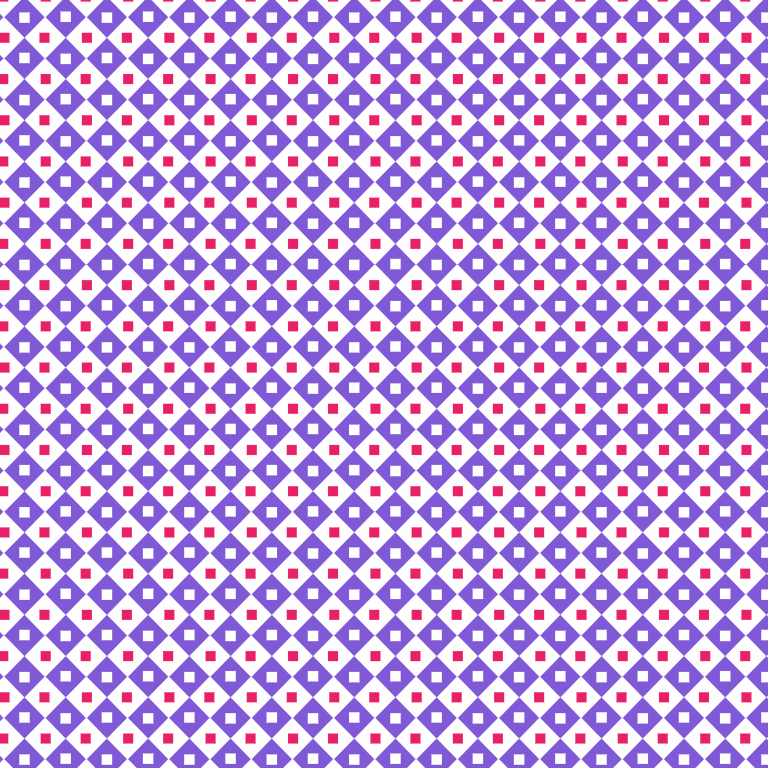
Give the GLSL for this pattern, as a Shadertoy shader.

```glsl
const float REPEATS = 18.632;               // cells across the canvas
const vec2 FIRST_CENTER = vec2(0.594, 0.417); // first diamond, in cells from the top left
const vec2 DIAMOND_RADII = vec2(0.488, 0.5);
const float HOLE_HALF = 0.127;
const float DOT_HALF = 0.122;
const float HOLE_STAGGER = 0.011;
const float DOT_STAGGER = 0.015;

const vec3 WHITE = vec3(1.0, 0.995, 1.0);
const vec3 PURPLE = vec3(0.50, 0.35, 0.84);
const vec3 CRIMSON = vec3(0.91, 0.13, 0.40);

float diamondDistance(vec2 p, vec2 radii) {
    vec2 q = abs(p) / radii;
    return (q.x + q.y - 1.0) / length(1.0 / radii);
}

float squareDistance(vec2 p, float halfSize) {
    vec2 q = abs(p) - halfSize;
    return length(max(q, 0.0)) + min(max(q.x, q.y), 0.0);
}

float coverage(float dist, float softness) {
    return clamp(0.5 - dist / softness, 0.0, 1.0);
}

// +1 on even cells, -1 on odd cells
float checkerSign(vec2 cell) {
    return 1.0 - 2.0 * mod(cell.x + cell.y, 2.0);
}

void mainImage(out vec4 fragColor, in vec2 fragCoord) {
    vec2 uv = fragCoord / iResolution.y;
    vec2 grid = vec2(uv.x, 1.0 - uv.y) * REPEATS - FIRST_CENTER;
    float softness = REPEATS * max(1.1 / iResolution.y, 0.0014);

    // Diamonds sit on whole grid points, dots in the gaps between four of them
    vec2 diamondCell = floor(grid + 0.5);
    vec2 dotCell = floor(grid);
    vec2 diamondPos = grid - diamondCell;
    vec2 dotPos = grid - dotCell - 0.5;

    // Alternating nudges: holes vertically, dots horizontally
    vec2 holePos = diamondPos - vec2(0.0, HOLE_STAGGER * checkerSign(diamondCell));
    dotPos.x += DOT_STAGGER * checkerSign(dotCell);

    // Layers from back to front
    vec3 color = WHITE;
    color = mix(color, PURPLE, coverage(diamondDistance(diamondPos, DIAMOND_RADII), softness));
    color = mix(color, WHITE, coverage(squareDistance(holePos, HOLE_HALF), softness));
    color = mix(color, CRIMSON, coverage(squareDistance(dotPos, DOT_HALF), softness));
    fragColor = vec4(color, 1.0);
}
```
